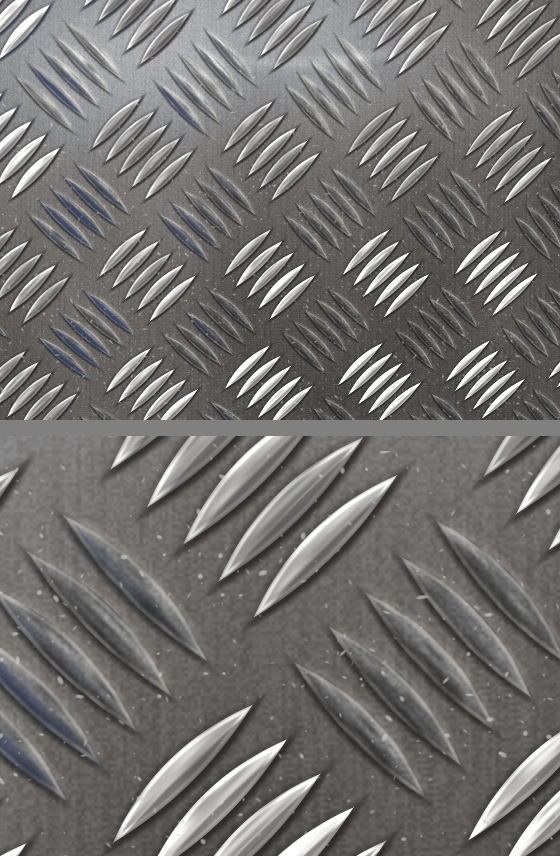
Top, the full canvas; bottom, a detail of the centre.
Give the GLSL for this texture, as a WebGL 2 fragment shader.

```glsl
#version 300 es
// Worn metal tread plate: groups of five raised blades, alternating in direction, seen at a slight tilt.
precision highp float;
uniform vec2 u_resolution;
out vec4 fragColor;

float hash(vec2 p) {
  return fract(sin(dot(p, vec2(127.1, 311.7))) * 43758.5453);
}

float noise(vec2 p) {
  vec2 i = floor(p), f = fract(p);
  f = f * f * (3.0 - 2.0 * f);
  return mix(mix(hash(i), hash(i + vec2(1, 0)), f.x),
             mix(hash(i + vec2(0, 1)), hash(i + vec2(1, 1)), f.x), f.y);
}

// Position on the plate in cells; one cell holds one group of each direction.
vec2 plateCell(vec2 p) {
  mat3 tilt = mat3(0.298, 0.006, 0.0277, -0.0035, 0.308, 0.05, 0.0, 0.0, 1.0);
  vec3 c = inverse(tilt) * vec3(p - vec2(0.646, 0.361), 1.0);
  return c.xy / c.z;
}

// Nearest blade of a group: x along it, y across it, z distance to its edge, w random seed.
vec4 blade(vec2 cell, float side) {
  vec2 group = round(cell), q = cell - group;
  float along = dot(q, vec2(0.7071, -0.7071 * side));
  float across = dot(q, vec2(0.7071, 0.7071 * side));
  float k = clamp(round(across / 0.135), -2.0, 2.0);
  float taper = 1.0 - along * along / 0.073;
  across += 0.01 * side * (taper - 0.5) - k * 0.135;
  return vec4(along, across, abs(across) - 0.043 * taper, hash(group + k * 7.3 + side));
}

// Brushed sheet with a broad pale reflection along the top.
vec3 sheet(vec2 p) {
  vec2 glow = (p - vec2(0.5, 0.06)) / vec2(0.75, 0.27);
  vec2 haze = (p - vec2(0.0, 0.45)) / vec2(0.5, 0.4);
  float tone = 0.325 + 0.34 * exp(-dot(glow, glow)) + 0.14 * exp(-dot(haze, haze));
  float streak = (p.y - 0.13 + 0.02 * sin(p.x * 7.0)) / 0.014;
  tone += 0.08 * exp(-streak * streak) * smoothstep(0.4, 0.7, p.x) * smoothstep(1.15, 0.8, p.x);
  tone += 0.1 * (noise(p * vec2(5.0, 4.0)) - 0.5);
  tone += 0.04 * (noise(p * vec2(300.0, 14.0)) - 0.5) + 0.09 * (noise(p * 390.0) - 0.5);
  return tone * mix(vec3(1.02, 0.99, 0.965), vec3(0.99, 1.0, 1.02), smoothstep(0.4, 0.6, tone));
}

// Dust and short nicks, one candidate per grid square.
float specks(vec2 p, float scale, float share, float pixel) {
  vec2 g = p * scale, id = floor(g);
  vec2 q = fract(g) - 0.5 - 0.4 * (vec2(hash(id + 3.1), hash(id + 8.7)) - 0.5);
  float a = 6.283 * hash(id + 5.5);
  q = mat2(cos(a), sin(a), -sin(a), cos(a)) * q;
  q.x *= mix(0.35, 1.0, hash(id + 1.9));
  float r = mix(0.04, 0.12, hash(id + 6.2)), soft = pixel * scale;
  return step(hash(id), share) * smoothstep(r + soft, r - soft, length(q));
}

void main() {
  vec2 p = gl_FragCoord.xy / u_resolution.y;
  p.y = 1.0 - p.y;
  float pixel = 1.0 / u_resolution.y, aa = 0.6 * pixel / 0.3;
  vec2 cell = plateCell(p);
  vec3 color = sheet(p);
  float plateTone = color.g;

  // Dull blades: streaked dark face, pale upper rim, blue sky reflected on the left.
  vec4 b = blade(cell - 0.5, -1.0);
  float smear = noise(vec2(b.x * 11.0 + b.w * 40.0, b.y * 70.0));
  float lower = smoothstep(0.01, -0.02, b.y);
  vec3 face = vec3(plateTone * (0.62 + 0.6 * smear) + 0.03) * mix(1.15, 0.68, lower);
  float sky = smoothstep(0.65, 0.3, p.x) * smoothstep(0.4, 0.75, b.w + 0.3 * smear);
  face = mix(face, vec3(0.21, 0.26, 0.4), 0.8 * sky * smoothstep(0.015, -0.008, b.y));
  float rim = smoothstep(0.008 + aa, 0.0, abs(b.z + 0.007));
  vec3 rimColor = vec3(0.74, 0.72, 0.68) * (0.75 + 0.5 * plateTone);
  face = mix(face, rimColor, rim * mix(0.8, 0.35, lower) * (0.4 + 0.8 * smear));
  color *= 1.0 - 0.5 * smoothstep(0.025, 0.0, b.z) * smoothstep(0.02, -0.03, b.y);
  color += 0.07 * smoothstep(0.025, 0.0, b.z) * smoothstep(-0.01, 0.03, b.y);
  color = mix(color, face, smoothstep(aa, -aa, b.z));

  // Lit blades: pale face, shaded lower bevel, cast shadow to the lower right.
  b = blade(cell, 1.0);
  smear = noise(vec2(b.x * 9.0 + b.w * 40.0, b.y * 65.0));
  float lowGleam = smoothstep(0.5, 0.85, p.y + 0.25 * (p.x - 0.6)) * smoothstep(0.1, 0.6, p.x);
  float leftGleam = smoothstep(0.3, 0.05, p.x) * smoothstep(0.6, 0.3, p.y);
  float gleam = 0.66 + 0.36 * max(lowGleam, leftGleam) + 0.16 * (b.w - 0.5);
  face = vec3(gleam * (0.7 + 0.55 * smear)) * vec3(1.0, 0.997, 0.99);
  float bevel = smoothstep(0.01 - aa, 0.018 + aa, b.y + 0.008 * smear);
  face = mix(face, vec3(0.33, 0.32, 0.32) * (0.6 + 0.6 * gleam), 0.75 * bevel);
  rim = smoothstep(0.008 + aa, 0.0, abs(b.z + 0.008));
  face += 0.28 * rim * (1.0 - 0.6 * bevel);
  float shadow = smoothstep(0.03, 0.004, b.z) * smoothstep(-0.02, 0.02, b.y);
  vec3 shadowColor = mix(vec3(0.15, 0.135, 0.13), vec3(0.16, 0.18, 0.27), smoothstep(0.5, 0.1, p.x + p.y));
  color = mix(color, shadowColor, 0.85 * shadow);
  color *= 1.0 - 0.25 * smoothstep(0.025, 0.0, b.z) * smoothstep(0.0, -0.03, b.y);
  color = mix(color, min(face, 1.0), smoothstep(aa, -aa, b.z));

  // Wear over everything, thicker towards the middle and bottom.
  float wear = 0.4 + 0.6 * smoothstep(0.15, 0.5, p.y);
  float dust = specks(p, 62.0, 0.13 * wear, pixel) + 0.7 * specks(p + 4.3, 110.0, 0.14 * wear, pixel);
  color = mix(color, vec3(0.82, 0.82, 0.81), min(0.65 * dust, 0.8));
  fragColor = vec4(clamp(color, 0.0, 1.0), 1.0);
}
```
